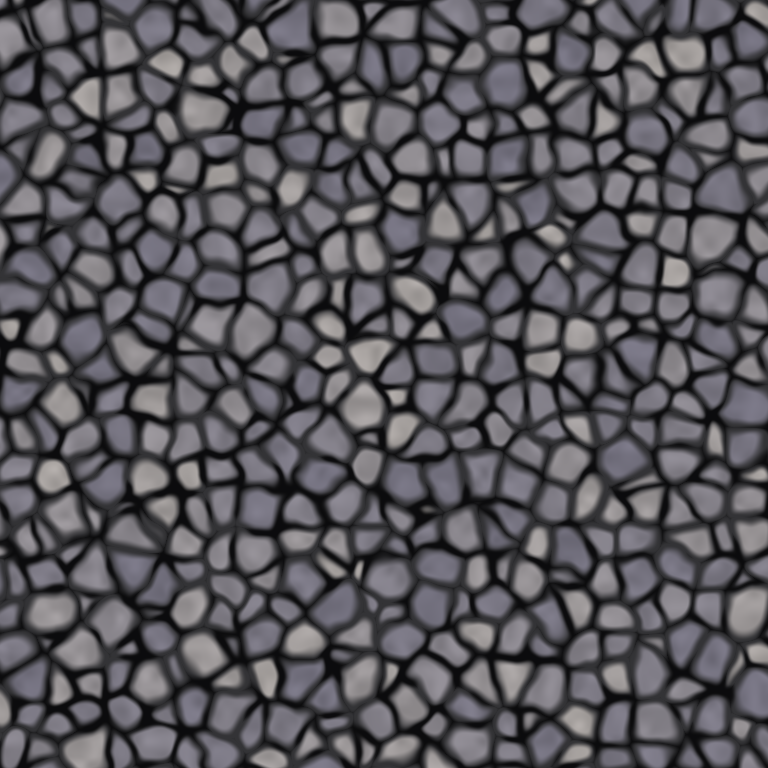
Reproduce this texture procedurally as a WebGL 2 fragment shader.

```glsl
#version 300 es
precision highp float;
// Packed grey and violet pebbles with soft edges and black pits between them.

uniform vec2 u_resolution;
out vec4 fragColor;

const float CELLS = 22.0;      // pebble cells across the canvas
const float JITTER = 0.85;     // scatter of the pebble centres
const float SIZE_RANGE = 0.5;  // extra room claimed by the largest pebbles
const float ROUNDING = 0.07;   // corner rounding, in cells
const int REACH = 2;           // neighbour search radius

vec3 hash3(vec2 p) {
  vec3 q = fract(p.xyx * vec3(0.1031, 0.1030, 0.0973));
  q += dot(q, q.yxz + 33.33);
  return fract((q.xxy + q.yzz) * q.zyx);
}

float valueNoise(vec2 p) {
  vec2 cell = floor(p);
  vec2 f = fract(p);
  f = f * f * (3.0 - 2.0 * f);
  float low = mix(hash3(cell).x, hash3(cell + vec2(1, 0)).x, f.x);
  float high = mix(hash3(cell + vec2(0, 1)).x, hash3(cell + vec2(1, 1)).x, f.x);
  return mix(low, high, f.y);
}

// Centre in xy, size from 0 to 1 in z; small sizes are more common.
vec3 pebble(vec2 cell) {
  vec3 h = hash3(cell + 71.0);
  return vec3(cell + 0.5 + JITTER * (h.xy - 0.5), pow(h.z, 1.6));
}

// Squared distance reduced by the pebble size, so large ones claim more room.
float power(vec2 p, vec3 stone) {
  vec2 d = p - stone.xy;
  return dot(d, d) - SIZE_RANGE * stone.z;
}

// Cell of the pebble that owns point p.
vec2 owningCell(vec2 p) {
  vec2 base = floor(p);
  vec2 owner = base;
  float best = 1e3;
  for (int y = -REACH; y <= REACH; y++) {
    for (int x = -REACH; x <= REACH; x++) {
      vec2 cell = base + vec2(x, y);
      float d = power(p, pebble(cell));
      if (d < best) {
        best = d;
        owner = cell;
      }
    }
  }
  return owner;
}

// Rounded distance to the owner's border; negative where borders meet.
float borderDistance(vec2 p, vec2 owner) {
  vec3 stone = pebble(owner);
  float own = power(p, stone);
  float sum = 1e-6;
  for (int y = -REACH; y <= REACH; y++) {
    for (int x = -REACH; x <= REACH; x++) {
      vec2 cell = floor(p) + vec2(x, y);
      if (cell == owner) continue;
      vec3 other = pebble(cell);
      float gap = 0.5 * (power(p, other) - own) / max(distance(other.xy, stone.xy), 0.05);
      sum += exp(-gap / ROUNDING);
    }
  }
  return -ROUNDING * log(sum);
}

// Dark filling with black pits, deepest in the corners between pebbles.
vec3 creviceColor(float border, float grime) {
  float light = smoothstep(-0.06, 0.10, border + 0.26 * (grime - 0.5));
  return mix(vec3(0.045, 0.045, 0.05), vec3(0.20, 0.20, 0.21), light);
}

// Violet to warm grey; small pebbles tend to be paler.
vec3 pebbleColor(vec2 owner, float size, float mottle) {
  float h = hash3(owner + 213.0).x;
  float warmth = clamp(h * h + 0.3 * (1.0 - size) - 0.12, 0.0, 1.0);
  vec3 tint = mix(vec3(0.455, 0.445, 0.50), vec3(0.65, 0.63, 0.62), warmth);
  return tint * (1.0 + 0.2 * (mottle - 0.5));
}

void main() {
  vec2 p = CELLS * gl_FragCoord.xy / min(u_resolution.x, u_resolution.y) + 40.0;

  // Slight warp for uneven outlines
  vec2 warp = vec2(valueNoise(p * 1.9), valueNoise(p * 1.9 + 57.0)) - 0.5;
  p += 0.22 * warp;

  vec2 owner = owningCell(p);
  float size = pebble(owner).z;
  float border = borderDistance(p, owner);

  // Soft pebble faces over the filling
  vec3 filling = creviceColor(border, valueNoise(p * 1.9 + 19.0));
  vec3 face = pebbleColor(owner, size, valueNoise(p * 2.6 + 31.0));
  float cover = smoothstep(0.03, mix(0.17, 0.28, sqrt(size)), border);
  fragColor = vec4(mix(filling, face, cover), 1.0);
}
```
